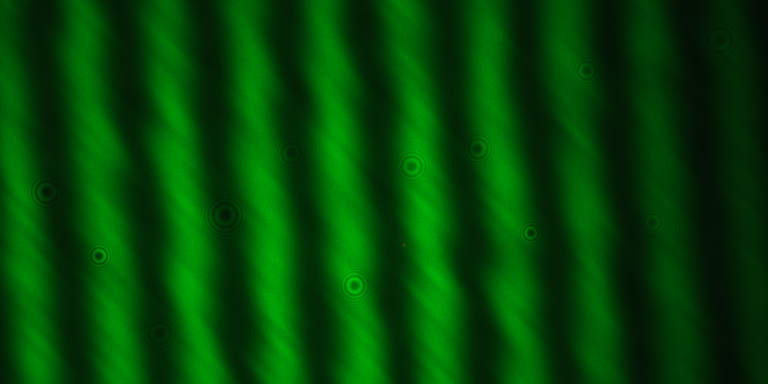
Write a Shadertoy shader that draws this pattern.

```glsl
// Green laser interference fringes with speckle streaks and dust diffraction rings.

// Lengths are in canvas heights.
const float TAU = 6.2831853;
const float FRINGE_PERIOD = 0.2105;
const float FRINGE_CENTER = 0.262;     // a bright crest at mid height
const float FRINGE_TILT = 0.11;        // sideways shift per unit of height
const float FRINGE_SHARPNESS = 1.15;
const float FRINGE_WOBBLE = 0.028;
const float FRINGE_FLOOR = 0.23;       // light left in the dark bands
const float PEAK_GREEN = 0.58;
const float AMBIENT_GREEN = 0.03;
const vec2 BEAM_CENTER = vec2(0.95, 0.30);
const float BEAM_LEFT = 1.6;
const float BEAM_RIGHT = 0.85;
const float BEAM_HEIGHT = 1.2;
const float BLOTCH_AMOUNT = 0.26;
const float STREAK_AMOUNT = 0.20;
const float GRAIN_AMOUNT = 0.10;
const float GRAIN_DENSITY = 300.0;
const int RING_COUNT = 12;
const float RING_ZONES = 2.6;
const vec2 HOT_SPOT = vec2(1.052, 0.362);
const float HOT_SPOT_RADIUS = 0.003;

float hash(vec2 p) {
    vec3 q = fract(vec3(p.xyx) * 0.1031);
    q += dot(q, q.yzx + 33.33);
    return fract((q.x + q.y) * q.z);
}

float valueNoise(vec2 p) {
    vec2 cell = floor(p);
    vec2 f = fract(p);
    f = f * f * (3.0 - 2.0 * f);
    float low = mix(hash(cell), hash(cell + vec2(1.0, 0.0)), f.x);
    float high = mix(hash(cell + vec2(0.0, 1.0)), hash(cell + vec2(1.0)), f.x);
    return mix(low, high, f.y);
}

// Broad beam, falling off faster to the right.
float beamProfile(vec2 p) {
    vec2 d = p - BEAM_CENTER;
    d /= vec2(d.x < 0.0 ? BEAM_LEFT : BEAM_RIGHT, BEAM_HEIGHT);
    return exp(-dot(d, d));
}

// Slanted cosine bands with slightly ragged edges.
float fringes(vec2 p, vec2 diagonal) {
    float wobble = valueNoise(diagonal * vec2(14.0, 5.0) + 7.0) - 0.5;
    float x = p.x - FRINGE_CENTER + FRINGE_TILT * (p.y - 0.5);
    float wave = 0.5 + 0.5 * cos(TAU * (x + FRINGE_WOBBLE * wobble) / FRINGE_PERIOD);
    return mix(FRINGE_FLOOR, 1.0, pow(wave, FRINGE_SHARPNESS));
}

// Zone-plate rings around dust, scattered along a rising chirped wave.
float dustRings(vec2 p) {
    float sum = 0.0;
    for (int i = 0; i < RING_COUNT; i++) {
        float n = float(i);
        float phase = n * (0.2247 + 0.0126 * n);
        vec2 center = vec2(0.11 + 0.16 * n, 0.28 + 0.036 * n + 0.22 * cos(TAU * phase));
        center.x += 0.05 * (hash(vec2(n, 3.0)) - 0.5);
        float radius = mix(0.032, 0.058, hash(vec2(n, 11.0)));
        float strength = mix(0.16, 0.5, hash(vec2(n, 23.0)));
        vec2 d = (p - center) / radius;
        float r2 = dot(d, d);
        sum -= strength * cos(TAU * RING_ZONES * r2) * exp(-1.5 * r2);
    }
    return sum;
}

void mainImage(out vec4 fragColor, in vec2 fragCoord) {
    vec2 p = fragCoord / iResolution.y;
    vec2 diagonal = vec2(p.x + p.y, p.x - p.y) * 0.7071;

    // Uneven light: soft blotches, diagonal streaks and sensor grain
    float blotch = valueNoise(diagonal * vec2(12.0, 6.0)) - 0.5;
    float streak = valueNoise(diagonal * vec2(46.0, 7.0) + 31.0) - 0.5;
    float grain = valueNoise(p * GRAIN_DENSITY) - 0.5;
    float mottle = 1.0 + BLOTCH_AMOUNT * blotch + STREAK_AMOUNT * streak
                 + GRAIN_AMOUNT * grain;

    float light = beamProfile(p) * fringes(p, diagonal) * mottle;
    float green = AMBIENT_GREEN + PEAK_GREEN * light * (1.0 + dustRings(p));
    vec3 color = vec3(0.012 * (1.0 - smoothstep(0.1, 0.25, green)), green, 0.018);

    // Single hot sensor spot
    float edge = 1.0 / iResolution.y;
    float spot = 1.0 - smoothstep(HOT_SPOT_RADIUS - edge, HOT_SPOT_RADIUS + edge,
                                  length(p - HOT_SPOT));
    color.r += 0.4 * spot;

    fragColor = vec4(clamp(color, 0.0, 1.0), 1.0);
}
```
